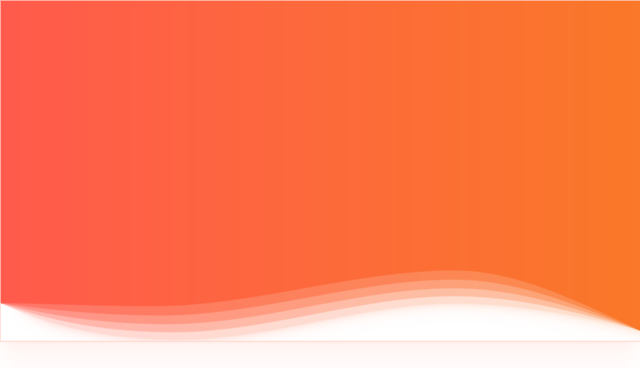
Write a WebGL 2 fragment shader that draws this background.

```glsl
#version 300 es
precision highp float;
uniform vec2 u_resolution;
out vec4 outColor;

// Cubic through two heights with given end slopes
float hermite(float t, float a, float b, float slopeA, float slopeB, float span) {
    float s = 1.0 - t;
    return mix(a, b, t * t * (3.0 - 2.0 * t))
         + span * t * s * (s * slopeA - t * slopeB);
}

// Wave height measured from the top; layer runs from 0 (upper) to 1 (lower)
float wave(float x, float layer) {
    float dipX = mix(0.24, 0.28, layer);
    float dip = mix(0.832, 0.923, layer);
    float peak = mix(0.735, 0.825, layer);
    if (x < dipX)
        return hermite(x / dipX, 0.823, dip, mix(0.04, 0.81, layer), 0.0, dipX);
    if (x < 0.71)
        return hermite((x - dipX) / (0.71 - dipX), dip, peak, 0.0, 0.0, 0.71 - dipX);
    return hermite((x - 0.71) / 0.29, peak, 0.898, 0.0, mix(0.82, 0.435, layer), 0.29);
}

void main() {
    vec2 p = gl_FragCoord.xy / u_resolution;
    p.y = 1.0 - p.y;
    float aspect = u_resolution.x / u_resolution.y;
    float pixel = 1.0 / u_resolution.y;

    // Horizontal coral to orange gradient
    vec3 fill = mix(vec3(1.0, 0.355, 0.30), vec3(0.98, 0.47, 0.16), p.x);

    // Stacked translucent waves, each lower one fainter
    float cover = 0.0;
    for (int i = 4; i >= 0; i--) {
        float k = float(i) / 4.0;
        float depth = p.y - wave(p.x, k * (1.15 - 0.15 * k));
        float inside = 1.0 - smoothstep(-pixel, pixel, depth);
        if (i == 4)
            cover = 0.17 * exp(-max(depth, 0.0) / 0.014) * smoothstep(0.0, 0.08, p.x);
        cover = mix(cover, 1.0 - k * (0.62 + 0.14 * k), inside);
    }
    vec3 color = mix(vec3(1.0), fill, cover);

    // Soft shadow under the card
    float below = p.y - 0.928;
    float sides = smoothstep(-0.01, 0.05, min(p.x, 1.0 - p.x) * aspect);
    float shade = (0.2 + 0.8 * exp(-max(below, 0.0) / 0.03)) * mix(0.35, 1.0, sides);
    vec3 shadow = mix(vec3(1.0), vec3(1.0, 0.94, 0.925), shade);
    color = mix(color, shadow, smoothstep(-pixel, pixel, below));

    // Thin pale card border
    float edge = min(min(p.x * aspect, p.y), abs(below));
    float border = 1.0 - smoothstep(0.001, 0.001 + pixel, edge);
    border *= 1.0 - smoothstep(0.0, 0.004, below);
    color = mix(color, vec3(1.0, 0.83, 0.79), 0.7 * border);

    outColor = vec4(color, 1.0);
}
```
